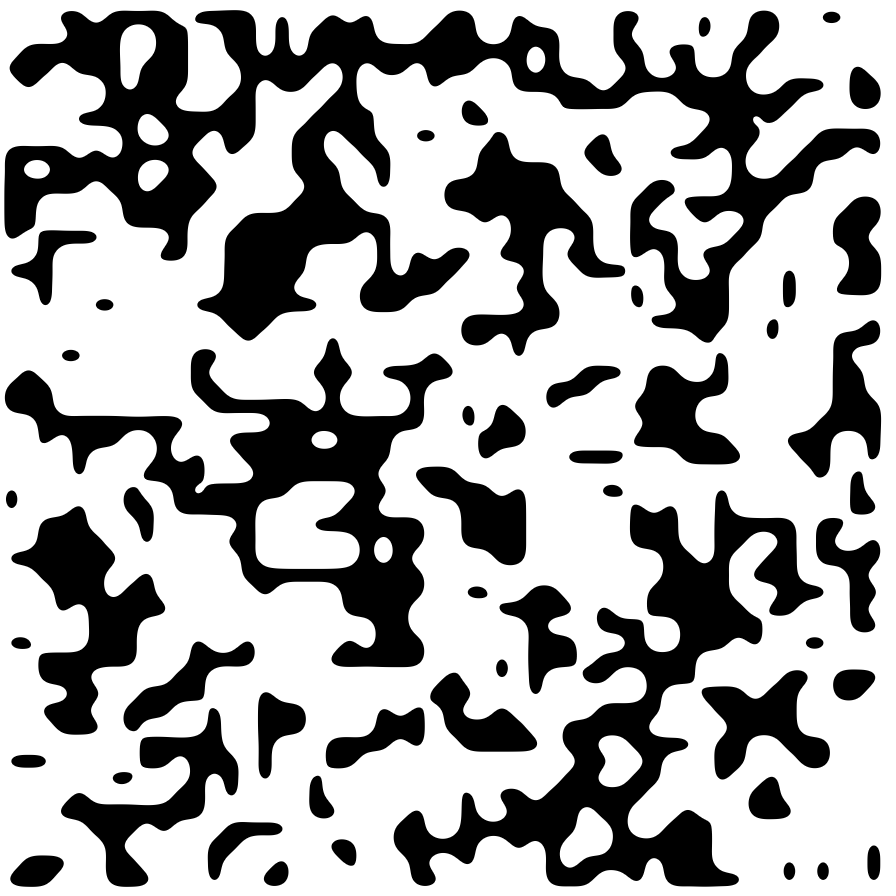
A Shadertoy shader for this texture:

```glsl
// Draws black rounded maze-like fragments and small pills on a white ground.

const float PITCHES = 53.0;                  // lattice steps across the canvas
const float CELLS = 52.0;                    // cells per side inside the white rim
const vec2 FIRST_CELL = vec2(0.69, 0.97);    // position of cell (0, 0) in steps
const float SEED_DENSITY = 0.58;
const float INK_LEVEL = 0.55;
const vec3 PAPER = vec3(1.0);
const vec3 INK = vec3(0.0);

float hash(vec2 p) {
    vec3 q = fract(p.xyx * 0.1031);
    q += dot(q, q.yzx + 33.33);
    return fract((q.x + q.y) * q.z);
}

// Random on/off cell; everything beyond the rim is off.
bool seeded(vec2 cell, float density) {
    bool inside = all(greaterThan(cell, vec2(-0.5)))
               && all(lessThan(cell, vec2(CELLS - 0.5)));
    return inside && hash(cell + 17.0) < density;
}

// A seed survives unless it touches another seed by a bare corner,
// which leaves mostly straight, right-angled runs.
float survivor(vec2 cell, float density) {
    if (!seeded(cell, density)) return 0.0;
    for (int i = 0; i < 4; i++) {
        vec2 side = vec2(float(i & 1), float(i >> 1)) * 2.0 - 1.0;
        bool linked = seeded(cell + vec2(side.x, 0.0), density)
                   || seeded(cell + vec2(0.0, side.y), density);
        if (!linked && seeded(cell + side, density)) return 0.0;
    }
    return 1.0;
}

// Cubic B-spline weight at distance x.
float spline(float x) {
    float a = abs(x);
    float tail = max(2.0 - a, 0.0);
    return a < 1.0 ? 2.0 / 3.0 - a * a + 0.5 * a * a * a
                   : tail * tail * tail / 6.0;
}

// Surviving cells blended into a smooth height field.
float smoothField(vec2 p, float density) {
    vec2 base = floor(p);
    float sum = 0.0;
    for (int y = -1; y <= 2; y++) {
        for (int x = -1; x <= 2; x++) {
            vec2 cell = base + vec2(float(x), float(y));
            vec2 d = p - cell;
            sum += spline(d.x) * spline(d.y) * survivor(cell, density);
        }
    }
    return sum;
}

// Cut the field at a level, with an edge about one pixel wide.
float coverage(float field, float level) {
    float slope = length(vec2(dFdx(field), dFdy(field)));
    return clamp((field - level) / max(slope, 0.0001) + 0.5, 0.0, 1.0);
}

void mainImage(out vec4 fragColor, in vec2 fragCoord) {
    vec2 p = fragCoord / iResolution.xy * PITCHES - FIRST_CELL;
    float ink = coverage(smoothField(p, SEED_DENSITY), INK_LEVEL);
    fragColor = vec4(mix(PAPER, INK, ink), 1.0);
}
```
